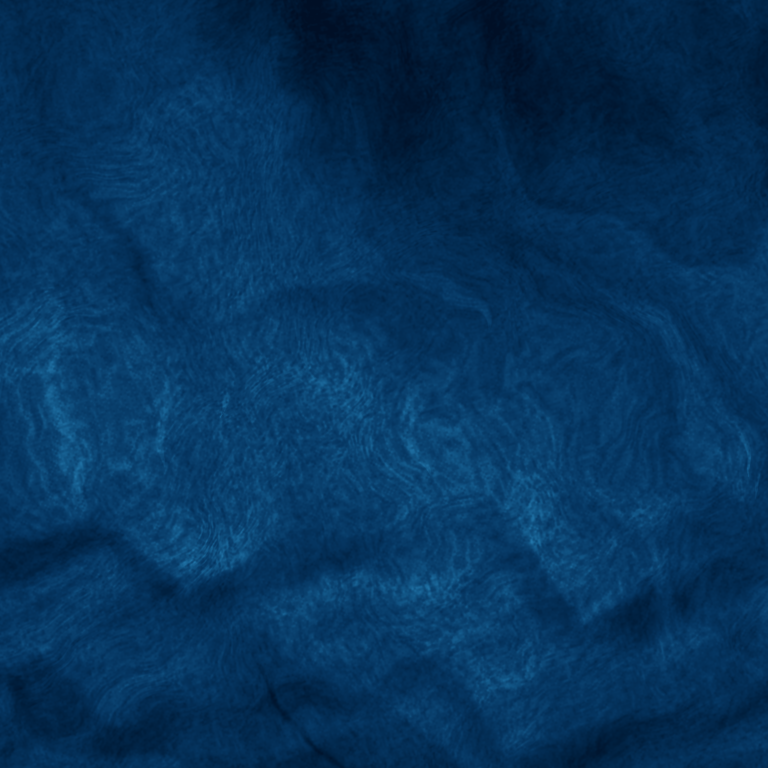
A Shadertoy shader for this texture:

```glsl
// Deep blue brushed plaster: soft clouded paint with folds and thin creases,
// chevron ridges along the lower part, a dark streaky top and a fine grain.
// A single tone value is summed from noise layers, then mapped to five blues.

const float TAU = 6.2831853;

float hash(vec2 p) {
    return fract(sin(dot(p, vec2(127.1, 311.7))) * 43758.5453);
}

float noise(vec2 p) {
    vec2 cell = floor(p), f = fract(p);
    f = f * f * (3.0 - 2.0 * f);
    float low = mix(hash(cell), hash(cell + vec2(1, 0)), f.x);
    float high = mix(hash(cell + vec2(0, 1)), hash(cell + vec2(1, 1)), f.x);
    return mix(low, high, f.y);
}

vec2 rotate(vec2 p, float angle) {
    float c = cos(angle), s = sin(angle);
    return vec2(c * p.x + s * p.y, c * p.y - s * p.x);
}

float fbm(vec2 p, int octaves) {
    float sum = 0.0, weight = 0.5, total = 0.0;
    for (int i = 0; i < octaves; i++) {
        sum += weight * noise(p);
        total += weight;
        p = rotate(p, 0.6) * 2.03 + 17.3;
        weight *= 0.5;
    }
    return sum / total;
}

float band(float x, float centre, float width) {
    float d = (x - centre) / width;
    return exp(-d * d);
}

// Noise drawn out along a direction, like brush hairs; centred on zero
float streak(vec2 p, float angle, float freq, float stretch) {
    return noise(rotate(p, angle) * freq * vec2(1.0 / stretch, 1.0)) - 0.5;
}

// Slow rise to light, then a quick drop into shade; centred on zero
float fold(vec2 p, float count) {
    float s = fract(fbm(p, 2) * count);
    return s * (1.0 - smoothstep(0.86, 1.0, s)) - 0.43;
}

// Thin dark line along the middle level of a noise field
float crease(vec2 p, float width) {
    float mask = smoothstep(0.52, 0.72, noise(p * 1.7 + 41.0));
    return mask * band(fbm(p, 2), 0.5, width);
}

// Light above the valleys, shade under the edge, a lit stroke on the slopes
float chevron(vec2 p, float base, float height) {
    float s = fract((p.x - 0.21) / 0.53);
    float rise = min(s / 0.77, (1.0 - s) / 0.23);
    float d = p.y - base - height * rise;
    float valley = 0.5 + 0.5 * cos(TAU * s);
    float above = smoothstep(-0.004, 0.014, d);
    float light = 1.5 * valley * band(d, 0.06, 0.09) * above;
    float shade = 0.9 * band(d, -0.022, 0.028);
    float slope = 1.1 * (1.0 - valley) * band(d, -0.07, 0.022);
    return light + slope - shade;
}

// Tapered patch of light, pointing down
float glint(vec2 p, float size) {
    float h = p.y / size;
    float halfWidth = 0.22 * size * max(h, 0.02);
    float side = 1.0 - smoothstep(0.4 * halfWidth, halfWidth, abs(p.x));
    return side * smoothstep(0.0, 0.15, h) * (1.0 - smoothstep(0.3, 1.0, h));
}

vec3 blues(float tone) {
    vec3 colour = mix(vec3(0.0, 0.06, 0.15), vec3(0.0, 0.12, 0.24), clamp(tone + 1.0, 0.0, 1.0));
    colour = mix(colour, vec3(0.01, 0.17, 0.32), clamp(tone, 0.0, 1.0));
    colour = mix(colour, vec3(0.02, 0.21, 0.38), clamp(tone - 1.0, 0.0, 1.0));
    colour = mix(colour, vec3(0.04, 0.26, 0.44), clamp(tone - 2.0, 0.0, 1.0));
    colour = mix(colour, vec3(0.07, 0.34, 0.53), clamp(tone - 3.0, 0.0, 1.0));
    return colour + vec3(0.05, 0.10, 0.11) * clamp(tone - 4.0, 0.0, 1.5);
}

void mainImage(out vec4 fragColor, in vec2 fragCoord) {
    vec2 uv = fragCoord / iResolution.xy;
    vec2 bend = vec2(fbm(uv * 4.0 + 3.1, 4), fbm(uv * 4.0 + 29.7, 4)) - 0.5;
    vec2 p = uv + 0.22 * bend;
    float top = smoothstep(0.62, 1.0, uv.y + 0.25 * bend.x);
    float bottom = 1.0 - smoothstep(0.25, 0.45, uv.y);

    // Broad light and shade
    float tone = 1.85 + 0.35 * band(uv.y, 0.55, 0.25) - 0.25 * bottom;
    tone -= top * (1.3 + 0.6 * uv.x);
    tone += 3.4 * (fbm(rotate(p, -0.7) * vec2(3.2, 5.0) + 8.0, 5) - 0.5);

    // Folds and creases, fading into the dark top
    float folding = smoothstep(0.3, 0.65, noise(uv * 4.0 + 60.0)) * (1.0 - 0.7 * top);
    tone += 1.3 * folding * fold(rotate(p, -0.9) * vec2(2.4, 4.2) + 5.0, 3.0);
    tone -= 0.9 * (1.0 - top) * crease(rotate(p, -1.0) * vec2(2.5, 5.0) + 13.0, 0.022);

    // Chevron ridges
    vec2 ridge = uv + 0.14 * bend;
    tone += 0.9 * chevron(ridge, 0.21, 0.15);
    tone += 0.6 * chevron(ridge + vec2(0.06, 0.0), 0.03, 0.13);

    // Scattered glints
    for (float i = 0.0; i < 6.0; i++) {
        vec2 spot = vec2(hash(vec2(i, 2.0)), 0.3 + 0.35 * hash(vec2(i, 7.0)));
        float lean = 0.9 * (hash(vec2(i, 11.0)) - 0.3);
        tone += 0.9 * glint(rotate(p - spot, lean), 0.08 + 0.08 * hash(vec2(i, 5.0)));
    }

    // Brush strokes: upright at the top, slanting at the bottom
    tone += (0.25 + 0.5 * top) * streak(p, 0.25 * TAU, 42.0, 9.0);
    tone += 0.9 * bottom * streak(p, 0.62, 55.0, 9.0);

    // Fine fibrous grain, stronger in the light
    float grain = streak(p, 0.7, 230.0, 2.2) + streak(p, 1.9, 210.0, 2.0);
    grain += 0.8 * streak(uv, 0.3, 330.0, 1.0);
    tone += grain * (0.45 + 0.25 * clamp(tone, 0.0, 4.0));

    fragColor = vec4(blues(tone), 1.0);
}
```
